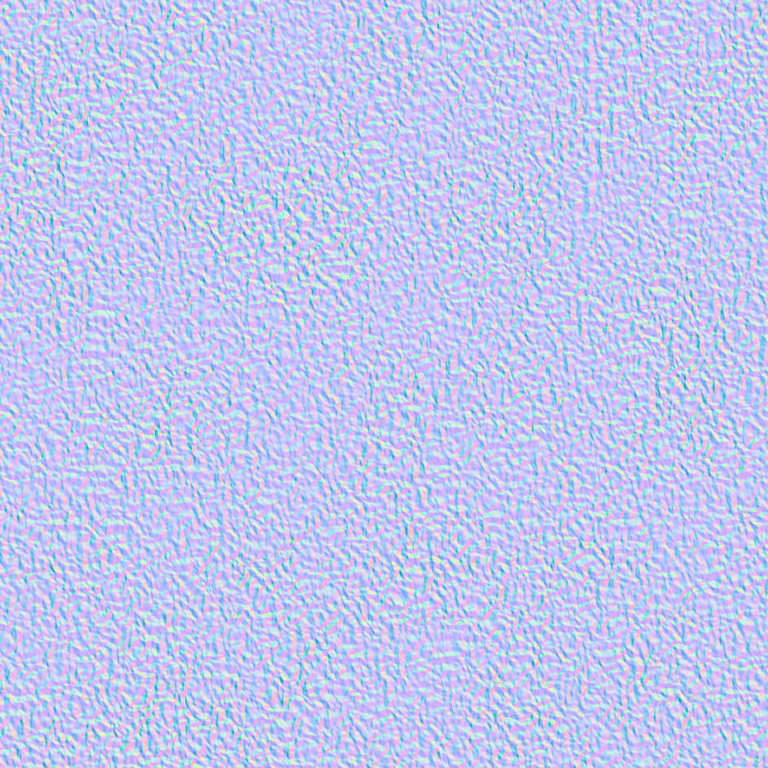
A WebGL 1 fragment shader for this texture map:

```glsl
precision highp float;
// Normal map of a finely wrinkled, stucco-like surface in gamma-lifted pastel tones.

uniform vec2 u_resolution;

const vec2  GRAINS       = vec2(118.0, 100.0); // wrinkle cells across the canvas
const float SAMPLE_STEP  = 0.0011;             // half width of the slope sample, canvas units
const float FINE_SCALE   = 1.9;                // second octave: frequency
const float FINE_AMOUNT  = 0.33;               // second octave: height
const float WARP_SCALE   = 0.31;               // bending of the wrinkles: frequency
const float WARP_AMOUNT  = 0.7;                // bending of the wrinkles: distance in cells
const vec2  LEAN         = vec2(0.17, 0.14);   // mean tilt of the surface
const vec2  STRENGTH     = vec2(0.80, 0.46);   // steepness along each axis
const vec2  SKEW         = vec2(0.0, 0.16);    // favours upward-facing slopes
const float SOFT_LIMIT   = 0.45;               // compression of steep slopes
const float PATCH_SCALE  = 6.0;                // broad patches of varying relief
const float PATCH_AMOUNT = 0.35;
const float GAMMA        = 2.2;

// Random unit vector for a lattice point
vec2 latticeDirection(vec2 cell) {
  float h = fract(sin(dot(cell, vec2(127.1, 311.7))) * 43758.5453);
  float angle = 6.28318 * h;
  return vec2(cos(angle), sin(angle));
}

float cornerRamp(vec2 cell, vec2 f, vec2 corner) {
  return dot(latticeDirection(cell + corner), f - corner);
}

// Gradient noise, roughly -0.7 to 0.7
float gradientNoise(vec2 p) {
  vec2 cell = floor(p);
  vec2 f = fract(p);
  vec2 w = f * f * f * (f * (f * 6.0 - 15.0) + 10.0);
  float low  = mix(cornerRamp(cell, f, vec2(0.0, 0.0)),
                   cornerRamp(cell, f, vec2(1.0, 0.0)), w.x);
  float high = mix(cornerRamp(cell, f, vec2(0.0, 1.0)),
                   cornerRamp(cell, f, vec2(1.0, 1.0)), w.x);
  return mix(low, high, w.y);
}

// Wrinkled relief: two octaves on a bent lattice
float surfaceHeight(vec2 uv) {
  vec2 p = uv * GRAINS;
  vec2 bend = vec2(gradientNoise(p * WARP_SCALE + 17.3),
                   gradientNoise(p * WARP_SCALE + 71.9));
  p += WARP_AMOUNT * bend;
  return gradientNoise(p)
       + FINE_AMOUNT * gradientNoise(p * FINE_SCALE + 43.7);
}

// Slope by central differences, in height per cell
vec2 surfaceSlope(vec2 uv) {
  vec2 dx = vec2(SAMPLE_STEP, 0.0);
  vec2 dy = dx.yx;
  vec2 rise = vec2(surfaceHeight(uv + dx) - surfaceHeight(uv - dx),
                   surfaceHeight(uv + dy) - surfaceHeight(uv - dy));
  return rise / (2.0 * SAMPLE_STEP * GRAINS);
}

void main() {
  vec2 uv = gl_FragCoord.xy / u_resolution;

  // Relief with broad changes in strength
  float relief = 1.0 + PATCH_AMOUNT * gradientNoise(uv * PATCH_SCALE + 5.2);
  vec2 slope = surfaceSlope(uv) * relief;

  // Tilt of the normal, softly limited
  vec2 tilt = LEAN + STRENGTH * slope + SKEW * slope * slope;
  tilt /= sqrt(1.0 + SOFT_LIMIT * dot(tilt, tilt));

  // Steepest parts flatten out to zero depth
  float depth = sqrt(max(0.0, 1.0 - dot(tilt, tilt)));
  vec3 encoded = clamp(0.5 + 0.5 * vec3(tilt, depth), 0.0, 1.0);

  gl_FragColor = vec4(pow(encoded, vec3(1.0 / GAMMA)), 1.0);
}
```
